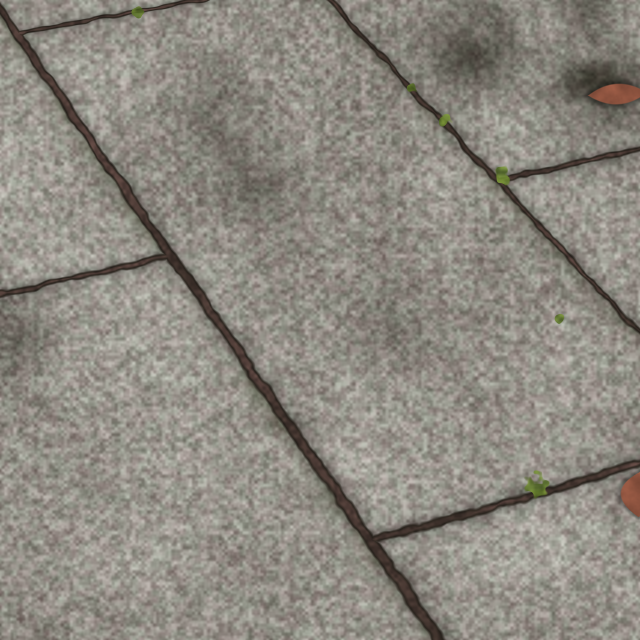
This texture is drawn by a Shadertoy shader. Its source:

```glsl
const vec3 STONE_DARK = vec3(0.40, 0.375, 0.345);
const vec3 STONE_LIGHT = vec3(0.79, 0.785, 0.75);
const vec3 JOINT_EDGE = vec3(0.17, 0.145, 0.12);
const vec3 JOINT_CORE = vec3(0.36, 0.27, 0.25);
const vec3 ALGAE = vec3(0.38, 0.40, 0.27);
const vec3 MOSS_DARK = vec3(0.25, 0.33, 0.10);
const vec3 MOSS_LIGHT = vec3(0.54, 0.66, 0.24);
const vec3 LEAF = vec3(0.56, 0.33, 0.25);

float hash(vec2 p) {
    return fract(sin(dot(p, vec2(127.1, 311.7))) * 43758.5453);
}

float noise(vec2 p) {
    vec2 i = floor(p), f = fract(p);
    f = f * f * (3.0 - 2.0 * f);
    return mix(mix(hash(i), hash(i + vec2(1, 0)), f.x),
               mix(hash(i + vec2(0, 1)), hash(i + vec2(1, 1)), f.x), f.y);
}

float fbm(vec2 p) {
    float sum = 0.0, amp = 0.5;
    for (int i = 0; i < 4; i++) {
        sum += amp * noise(p);
        p = mat2(1.6, 1.2, -1.2, 1.6) * p + 7.3;
        amp *= 0.5;
    }
    return sum;
}

// Perspective: canvas position to slab units
vec2 toSlabs(vec2 p) {
    mat3 view = mat3(0.483, 0.138, 0.0516,
                     0.405, -0.8325, -0.2568,
                     0.026, 0.947, 1.0);
    vec3 q = inverse(view) * vec3(p, 1.0);
    return q.xy / q.z;
}

float edgeDistance(float x) {
    return abs(fract(x + 0.5) - 0.5);
}

float blob(vec2 p, vec3 spot) {
    vec2 d = (p - spot.xy) / spot.z;
    return exp(-dot(d, d));
}

// Pointed oval, x along the leaf
float leafDistance(vec2 p, vec2 center, vec2 halfSize, float angle) {
    float c = cos(angle), s = sin(angle);
    vec2 q = mat2(c, -s, s, c) * (p - center) / halfSize;
    return (abs(q.y) - 1.0 + q.x * q.x) * halfSize.y;
}

// Speckled granite with a faint pink and green tint
vec3 granite(vec2 p, float tone) {
    float grain = 0.55 * noise(p * 125.0) + 0.45 * noise(p * 215.0 + 31.0);
    float cloud = fbm(p * 7.0) - 0.47;
    float value = 0.53 + 0.88 * (grain - 0.5) + 0.45 * cloud + tone;
    float tint = noise(p * 95.0 + 57.0) - 0.5;
    return mix(STONE_DARK, STONE_LIGHT, clamp(value, -0.25, 1.1))
         + tint * vec3(0.035, -0.025, 0.005);
}

// Dark damp patches
float stains(vec2 p) {
    const vec3 spots[7] = vec3[7](
        vec3(0.74, 0.93, 0.085), vec3(0.94, 0.87, 0.075), vec3(0.92, 1.0, 0.04),
        vec3(0.34, 0.83, 0.075), vec3(0.41, 0.71, 0.07), vec3(0.02, 0.47, 0.055),
        vec3(0.60, 0.48, 0.06));
    const float depth[7] = float[7](0.40, 0.55, 0.40, 0.20, 0.24, 0.30, 0.13);
    float sum = 0.0;
    for (int i = 0; i < 7; i++) sum += depth[i] * blob(p, spots[i]);
    return min(sum * (0.45 + 1.2 * fbm(p * 24.0)), 0.65);
}

// Ragged tufts growing out of the joints
float tufts(vec2 p) {
    const vec3 spots[6] = vec3[6](
        vec3(0.84, 0.243, 0.026), vec3(0.785, 0.725, 0.022), vec3(0.695, 0.813, 0.018),
        vec3(0.645, 0.862, 0.012), vec3(0.215, 0.98, 0.012), vec3(0.875, 0.502, 0.010));
    float sum = 0.0;
    for (int i = 0; i < 6; i++) sum += blob(p, spots[i]);
    return smoothstep(0.50, 0.66, sum * (0.4 + 0.9 * noise(p * 110.0 + 5.0)));
}

void mainImage(out vec4 fragColor, in vec2 fragCoord) {
    vec2 p = fragCoord / iResolution.xy;
    vec2 wobble = vec2(noise(p * 38.0), noise(p * 38.0 + 19.0)) - 0.5;
    vec2 slab = toSlabs(p + 0.005 * wobble);

    // Every second strip is shifted by half a slab
    float strip = floor(slab.x);
    float along = slab.y + 0.49 * mod(strip, 2.0);
    float tone = 0.08 * (hash(vec2(strip, floor(along))) - 0.5);

    vec3 color = granite(p, tone);
    color *= 1.0 - stains(p) * vec3(0.95, 0.97, 1.03);

    // Joints: signed distance past the half width
    float longWidth = mix(0.0070, 0.0046, step(0.5, slab.x));
    float longGap = edgeDistance(slab.x) * 0.47 - longWidth;
    float crossGap = edgeDistance(along) * 0.93 - 0.0050;
    float gap = min(longGap, crossGap) + 0.003 * (noise(p * 90.0) - 0.5);
    float algae = exp(-max(longGap, 0.0) / 0.012) * step(0.5, fract(slab.x));
    color = mix(color, ALGAE, 0.45 * algae * noise(p * 30.0 + 3.0));
    color *= 1.0 - 0.25 * exp(-max(gap, 0.0) / 0.008);
    float core = smoothstep(-0.001, -0.005, gap) * (0.3 + 0.7 * noise(p * 14.0));
    vec3 jointColor = mix(JOINT_EDGE, JOINT_CORE, core) * (0.8 + 0.4 * noise(p * 160.0));
    color = mix(color, jointColor, smoothstep(0.002, -0.002, gap));

    // Moss and fallen leaves
    vec3 moss = mix(MOSS_DARK, MOSS_LIGHT, noise(p * 130.0 + 11.0));
    color = mix(color, moss, 0.85 * tufts(p));
    float leaf = min(leafDistance(p, vec2(0.965, 0.853), vec2(0.046, 0.016), 0.05),
                     leafDistance(p, vec2(1.0, 0.228), vec2(0.036, 0.030), 1.5));
    color *= 1.0 - 0.35 * smoothstep(0.012, 0.0, leaf);
    vec3 leafColor = LEAF * (0.75 + 0.45 * fbm(p * 45.0));
    color = mix(color, leafColor, smoothstep(0.0015, -0.0015, leaf));

    fragColor = vec4(clamp(color, 0.0, 1.0), 1.0);
}
```
